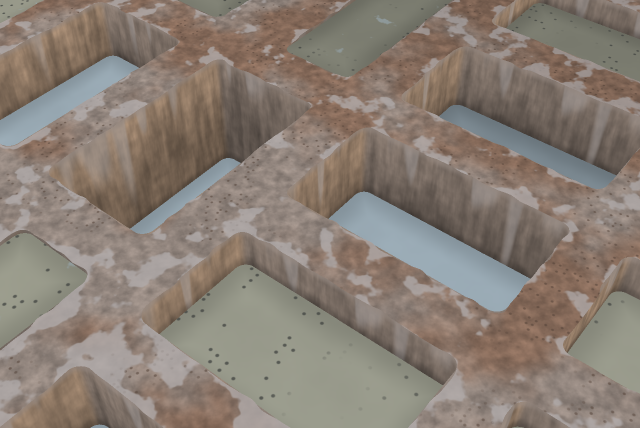
A Shadertoy shader for this pattern:

```glsl
#define FOCAL 2.023
#define DIVIDE -0.757
#define CORNER 0.022
#define RUST vec3(0.53, 0.42, 0.355)
#define DUST vec3(0.58, 0.53, 0.50)
#define CHALK vec3(0.70, 0.68, 0.68)
#define SIDE_WALL vec3(0.56, 0.47, 0.39)
#define BACK_WALL vec3(0.47, 0.42, 0.385)
#define BLUE_WATER vec3(0.60, 0.665, 0.705)
#define OLIVE_WATER vec3(0.60, 0.605, 0.545)

const float DEPTHS[5] = float[5](0.15, 0.08, 0.16, 0.15, 0.06);

struct Pit { vec2 center; vec2 extent; float depth; };

float hash(vec2 p) {
    vec3 q = fract(p.xyx * 0.1031);
    q += dot(q, q.yzx + 33.33);
    return fract((q.x + q.y) * q.z);
}

float noise(vec2 p) {
    vec2 i = floor(p), f = fract(p);
    f = f * f * (3.0 - 2.0 * f);
    return mix(mix(hash(i), hash(i + vec2(1, 0)), f.x),
               mix(hash(i + vec2(0, 1)), hash(i + 1.0), f.x), f.y);
}

float fbm(vec2 p) {
    float sum = 0.0, amp = 0.533;
    for (int i = 0; i < 4; i++) {
        sum += amp * noise(p);
        p = mat2(1.6, 1.2, -1.2, 1.6) * p + 17.0;
        amp *= 0.5;
    }
    return sum;
}

float specks(vec2 p, float density) {
    vec2 cell = floor(p);
    vec2 spot = 0.3 + 0.4 * vec2(hash(cell + 7.0), hash(cell + 19.0));
    return step(1.0 - density, hash(cell)) * smoothstep(0.26, 0.1, length(fract(p) - spot));
}

// Two blocks of the same basin, turned a quarter against each other
Pit findPit(vec2 g) {
    bool turned = g.x < DIVIDE;
    vec2 pitch = turned ? vec2(0.345, 0.537) : vec2(0.51, 0.334);
    vec2 origin = turned ? vec2(-0.935, 0.7805) : vec2(-0.496, 0.562);
    vec2 id = floor((g - origin) / pitch + 0.5);
    Pit pit = Pit(origin + id * pitch, turned ? vec2(0.125, 0.217) : vec2(0.209, 0.116), 0.0);
    if (turned) {
        float trim = 0.04 * min(abs(id.y), 1.0);
        pit.center.x += trim;
        pit.extent.x -= trim;
        pit.depth = id.y == 0.0 ? max(0.258 + 0.12 * id.x, 0.02) : 0.006;
    } else {
        pit.depth = max(DEPTHS[int(mod(id.y + 1.0, 5.0))] - 0.08 * id.x, 0.06);
    }
    return pit;
}

float pitDistance(vec2 g, Pit pit) {
    vec2 q = abs(g - pit.center) - pit.extent + CORNER;
    return length(max(q, 0.0)) + min(max(q.x, q.y), 0.0) - CORNER;
}

vec3 stoneTop(vec2 g, float rim) {
    float grain = fbm(g * 75.0);
    float dusty = smoothstep(0.3, 0.68, fbm(g * 8.0) + 0.25 * (0.8 - g.y));
    vec3 col = mix(RUST, DUST, dusty) * (0.76 + 0.46 * grain);
    col = mix(col, RUST * 0.62, 0.55 * specks(g * 85.0, 0.35) * smoothstep(0.45, 0.65, noise(g * 11.0 + 5.0)));
    float flaking = fbm(g * 24.0 + 3.0) + 0.22 * exp(-rim / 0.018) + 0.14 * smoothstep(0.8, 0.3, g.y);
    col = mix(col, CHALK, 0.75 * smoothstep(0.68, 0.77, flaking));
    return col * mix(1.0, 0.92, smoothstep(1.0, 1.5, g.y));
}

vec3 wallColor(vec2 q, float drop, Pit pit) {
    float toSide = q.x + pit.extent.x, toBack = pit.extent.y - q.y;
    vec3 col = mix(SIDE_WALL, BACK_WALL, smoothstep(-0.012, 0.012, toSide - toBack));
    float along = q.x + q.y + pit.center.x * 3.0;
    float streak = fbm(vec2(along * 75.0, drop * 14.0));
    col *= (0.72 + 0.5 * streak) * (0.9 + 0.2 * fbm(vec2(along, drop) * 60.0));
    col *= mix(1.06, 0.78, smoothstep(0.0, 0.2, drop));
    // Chalky drips, worn lip and damp foot
    float drip = smoothstep(0.62, 0.8, noise(vec2(along * 38.0, drop * 5.0)) - drop * 1.2);
    col = mix(col, CHALK * 0.92, 0.45 * drip);
    col = mix(col, DUST, 0.6 * smoothstep(0.016, 0.0, drop));
    return col * mix(0.8, 1.0, smoothstep(0.0, 0.025, pit.depth - drop));
}

vec3 waterColor(vec2 g, Pit pit) {
    float wallGap = -pitDistance(g, pit);
    vec3 col = mix(OLIVE_WATER, BLUE_WATER, smoothstep(0.075, 0.13, pit.depth));
    col *= mix(1.0, 0.8, smoothstep(0.98, 1.25, g.y));
    col *= 0.97 + 0.06 * fbm(g * 14.0);
    col *= mix(0.88, 1.0, smoothstep(0.0, 0.06, wallGap));
    float dirty = step(pit.depth, 0.1) * smoothstep(0.35, 0.65, noise(g * 9.0));
    col = mix(col, vec3(0.25, 0.26, 0.25), 0.75 * dirty * specks(g * 62.0, 0.2));
    float scum = smoothstep(0.72, 0.8, fbm(g * 28.0)) * step(pit.depth, 0.02);
    return mix(col, BLUE_WATER, 0.6 * scum);
}

// The camera looks down at 45 degrees from unit height
vec3 render(vec2 p) {
    p /= FOCAL;
    vec2 ground = vec2(1.4142 * p.x, 1.0 + p.y) / (1.0 - p.y);
    vec2 g = mat2(0.781, 0.625, -0.625, 0.781) * ground;
    Pit pit = findPit(g);
    float rim = pitDistance(g, pit) + 0.007 * (noise(g * 42.0) - 0.5);
    if (rim > 0.0) return stoneTop(g, rim);

    // Follow the ray down inside the basin
    float drop = 0.0;
    for (int i = 0; i < 40; i++) {
        float gap = -pitDistance(g * (1.0 + drop), pit);
        if (gap < 0.0004 || drop > pit.depth) break;
        drop += gap / length(g);
    }
    if (drop > pit.depth) return waterColor(g * (1.0 + pit.depth), pit);
    return wallColor(g * (1.0 + drop) - pit.center, drop, pit);
}

void mainImage(out vec4 fragColor, in vec2 fragCoord) {
    vec3 col = vec3(0.0);
    for (int i = 0; i < 4; i++) {
        vec2 shift = vec2(i % 2, i / 2) * 0.5 - 0.25;
        col += render((fragCoord + shift - 0.5 * iResolution.xy) / iResolution.y);
    }
    fragColor = vec4(col * 0.25, 1.0);
}
```
